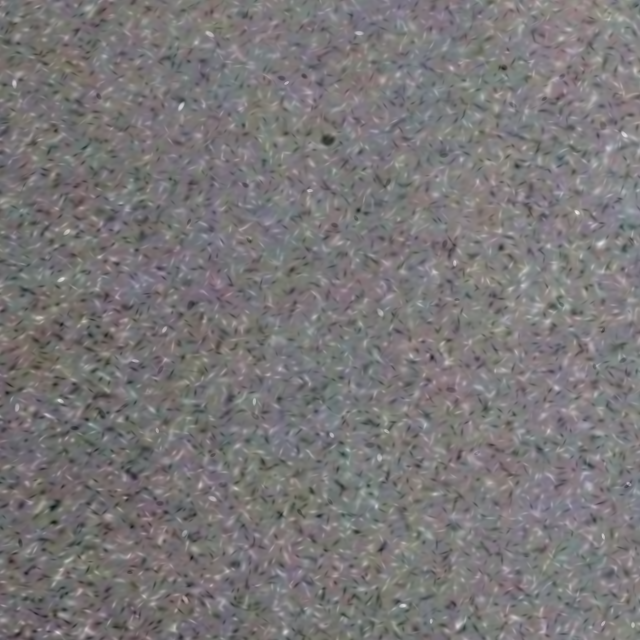
Give the GLSL for this texture, as a Shadertoy shader.

```glsl
const vec3 STONE_TINT = vec3(1.013, 0.988, 0.999);
const vec3 GREEN_SHIFT = vec3(-0.5, 0.7, -0.4);
const vec3 WARM_SHIFT = vec3(0.7, 0.05, -0.8);
const vec2 PIT_CENTER = vec2(0.512, 0.782);

// Four random values per cell
vec4 hash42(vec2 p) {
    vec4 q = fract(p.xyxy * vec4(0.1031, 0.1030, 0.0973, 0.1099));
    q += dot(q, q.wzxy + 33.33);
    return fract((q.xxyz + q.yzzw) * q.zywx);
}

// Smooth value noise in -1..1
float noise(vec2 p) {
    vec2 cell = floor(p);
    vec2 f = fract(p);
    f = f * f * (3.0 - 2.0 * f);
    float low = mix(hash42(cell).x, hash42(cell + vec2(1, 0)).x, f.x);
    float high = mix(hash42(cell + vec2(0, 1)).x, hash42(cell + 1.0).x, f.x);
    return 2.0 * mix(low, high, f.y) - 1.0;
}

float fbm(vec2 p, int octaves) {
    float sum = 0.0;
    float weight = 0.6;
    for (int i = 0; i < octaves; i++) {
        sum += weight * noise(p);
        p = mat2(1.6, 1.2, -1.2, 1.6) * p + 17.3;
        weight *= 0.55;
    }
    return sum;
}

mat2 rotation(float angle) {
    float c = cos(angle);
    float s = sin(angle);
    return mat2(c, -s, s, c);
}

// Soft elongated flakes, lighter or darker than the ground
float flakes(vec2 p, float tilt, float spread, float seed) {
    vec2 cell = floor(p);
    float sum = 0.0;
    for (int y = -1; y <= 1; y++) {
        for (int x = -1; x <= 1; x++) {
            vec2 id = cell + vec2(x, y);
            vec4 rnd = hash42(id + seed);
            vec4 shape = hash42(id + seed + 71.7);
            float angle = tilt + spread * (rnd.z - 0.5);
            vec2 radius = vec2(mix(0.28, 0.55, shape.x), mix(0.14, 0.26, shape.y));
            vec2 d = rotation(angle) * (p - id - rnd.xy) / radius;
            sum += (2.0 * rnd.w - 1.0) * exp(-dot(d, d));
        }
    }
    return sum;
}

// Sparse chips kept inside their cells
float chips(vec2 p, float share, float seed) {
    vec2 id = floor(p);
    vec4 rnd = hash42(id + seed);
    vec2 center = 0.25 + 0.5 * rnd.xy;
    vec2 radius = vec2(0.16, 0.09) * mix(0.6, 1.1, rnd.w);
    vec2 d = rotation(6.28 * rnd.w) * (fract(p) - center) / radius;
    return step(rnd.z, share) * (1.0 - smoothstep(0.5, 1.4, length(d)));
}

// Light falls off toward the left and bottom
float groundTone(vec2 uv) {
    return 0.409 + 0.09 * uv.x + 0.03 * uv.y + 0.02 * fbm(uv * 7.0, 3);
}

// Slow patches with finer mottling
float tintPatch(vec2 uv, float seed) {
    return 0.026 * fbm(uv * 9.0 + seed, 3) + 0.026 * noise(uv * 48.0 + seed);
}

void mainImage(out vec4 fragColor, in vec2 fragCoord) {
    vec2 uv = fragCoord / iResolution.y;
    vec2 warped = uv + 0.003 * vec2(noise(uv * 45.0), noise(uv * 45.0 + 31.0));

    // Grain is flatter on the left and stronger near the bottom
    float spread = mix(1.6, 2.8, smoothstep(0.0, 0.45, uv.x));
    float contrast = 1.14 - 0.28 * uv.y + 0.16 * noise(uv * 6.0 + 5.0);
    contrast += 0.2 * (1.0 - smoothstep(0.05, 0.2, uv.x));

    float grain = 0.17 * flakes(warped * 50.0, 0.25, spread, 11.0);
    grain += 0.17 * flakes(warped * 82.0, 0.2, spread, 47.0);
    grain += 0.028 * noise(rotation(0.3) * uv * vec2(130.0, 170.0));
    float tone = groundTone(uv) + contrast * grain;

    // Pale chips, dark gaps and a small pit
    tone += 0.24 * chips(warped * 26.0, 0.05, 83.0);
    tone -= 0.14 * chips(warped * 22.0, 0.06, 131.0);
    float pit = length((warped - PIT_CENTER) * vec2(1.0, 1.2));
    tone -= 0.3 * (1.0 - smoothstep(0.005, 0.014, pit));

    // Faint green, violet, brown and blue stains
    vec3 color = STONE_TINT * tone;
    color += GREEN_SHIFT * tintPatch(uv, 19.0);
    color += WARM_SHIFT * (tintPatch(uv, 57.0) + 0.01 * (0.4 - uv.x));
    fragColor = vec4(clamp(color, 0.0, 1.0), 1.0);
}
```
